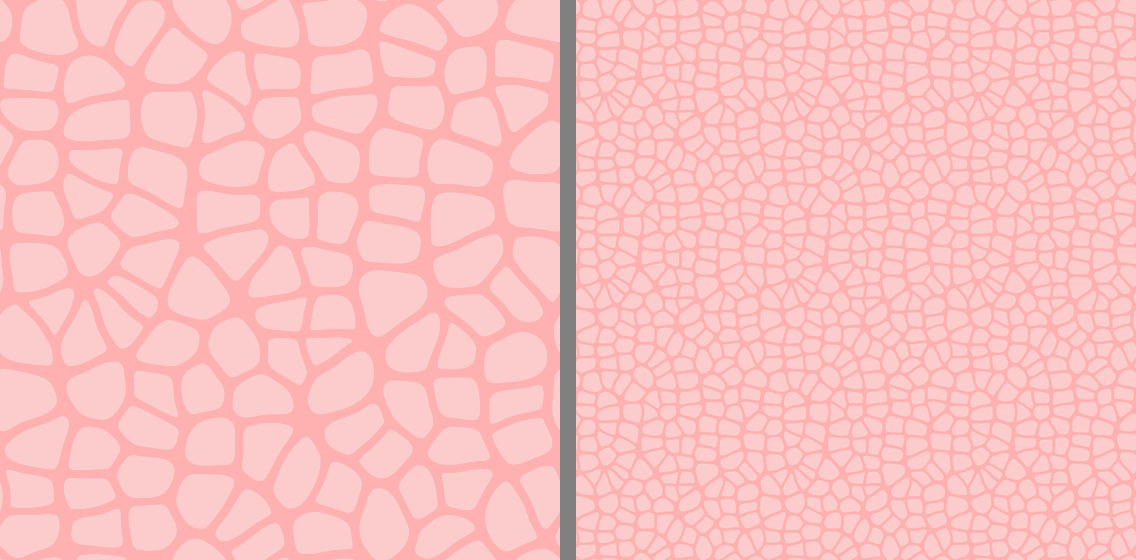
Left: one tile. Right: repeated 3 by 3.
This pattern is drawn by a WebGL 2 fragment shader. Its source:

```glsl
#version 300 es
precision highp float;
precision highp int;

// Flat rounded pebbles on a darker pink ground, tiling on all sides.
// Each pebble is a Voronoi cell whose walls are pulled in and joined by a
// power norm, which rounds its corners; layered sines bend the outlines.

uniform vec2 u_resolution;
out vec4 fragColor;

const vec3 GROUND = vec3(1.00, 0.69, 0.69);
const vec3 RIM    = vec3(0.95, 0.71, 0.71);
const vec3 PEBBLE = vec3(0.99, 0.80, 0.80);

const vec2  GRID      = vec2(9.0, 12.0); // whole cells across the tile
const float JITTER    = 0.80;            // scatter of sites in their cells
const float HALF_GAP  = 0.0072;          // inset of each wall
const float MIN_INSET = 0.40;            // least share of wall distance kept
const float ROUNDNESS = 7.0;             // norm exponent, lower is rounder
const float RIM_WIDTH = 0.0006;
const float BEND      = 0.0034;          // strength of the outline bending
const float TAU       = 6.2831853;

// Two random values in 0..1 for an integer cell.
vec2 hash2(vec2 cell) {
    uvec2 h = uvec2(cell) * uvec2(1597u, 3643u) + uvec2(71u, 113u);
    for (int i = 0; i < 3; i++) {
        h = h * 1664525u + 1013904223u;
        h.x += h.y * 1664525u;
        h.y += h.x * 1664525u;
        h ^= h >> 16u;
    }
    return vec2(h & 65535u) / 65535.0;
}

// Site of a cell in canvas units; the hash wraps, the place does not.
vec2 site(vec2 cell) {
    vec2 offset = (hash2(mod(cell, GRID)) - 0.5) * JITTER;
    return (cell + 0.5 + offset) / GRID;
}

// Periodic bending with whole-number frequencies.
vec2 bend(vec2 p) {
    vec2 broad = sin(TAU * (vec2(5.0, 4.0) * p.yx + vec2(2.0, -3.0) * p + vec2(0.1, 0.6)));
    vec2 fine  = sin(TAU * (vec2(11.0, 9.0) * p.yx + vec2(-4.0, 5.0) * p + vec2(0.4, 0.2)));
    return p + BEND * (broad + 0.6 * fine);
}

// Approximate signed distance to the nearest pebble outline.
float pebbleDistance(vec2 p) {
    // Nearest site
    vec2 home = floor(p * GRID);
    vec2 nearCell = home;
    vec2 center = site(home);
    float nearest = 1e3;
    for (int y = -2; y <= 2; y++) {
        for (int x = -2; x <= 2; x++) {
            vec2 cell = home + vec2(x, y);
            vec2 s = site(cell);
            float dist = distance(p, s);
            if (dist < nearest) {
                nearest = dist;
                nearCell = cell;
                center = s;
            }
        }
    }

    // Rounded gauge of the inset walls: 1 on the outline
    vec2 q = p - center;
    float total = 0.0;
    for (int y = -2; y <= 2; y++) {
        for (int x = -2; x <= 2; x++) {
            if (x == 0 && y == 0) continue;
            vec2 toward = site(nearCell + vec2(x, y)) - center;
            float span = max(length(toward), 1e-4);
            float wall = 0.5 * span;
            float inset = max(wall - HALF_GAP, MIN_INSET * wall);
            float reach = max(dot(q, toward) / (span * inset), 0.0);
            total += pow(reach + 1e-5, ROUNDNESS);
        }
    }
    float gauge = max(pow(total, 1.0 / ROUNDNESS), 1e-4);
    return length(q) * (1.0 - 1.0 / gauge);
}

void main() {
    vec2 uv = gl_FragCoord.xy / u_resolution;
    float soft = 0.6 / min(u_resolution.x, u_resolution.y);
    float d = pebbleDistance(bend(uv));

    // Ground, thin rim, flat pebble
    vec3 color = mix(RIM, GROUND, smoothstep(-soft, soft, d - RIM_WIDTH));
    color = mix(PEBBLE, color, smoothstep(-soft, soft, d));
    fragColor = vec4(color, 1.0);
}
```
